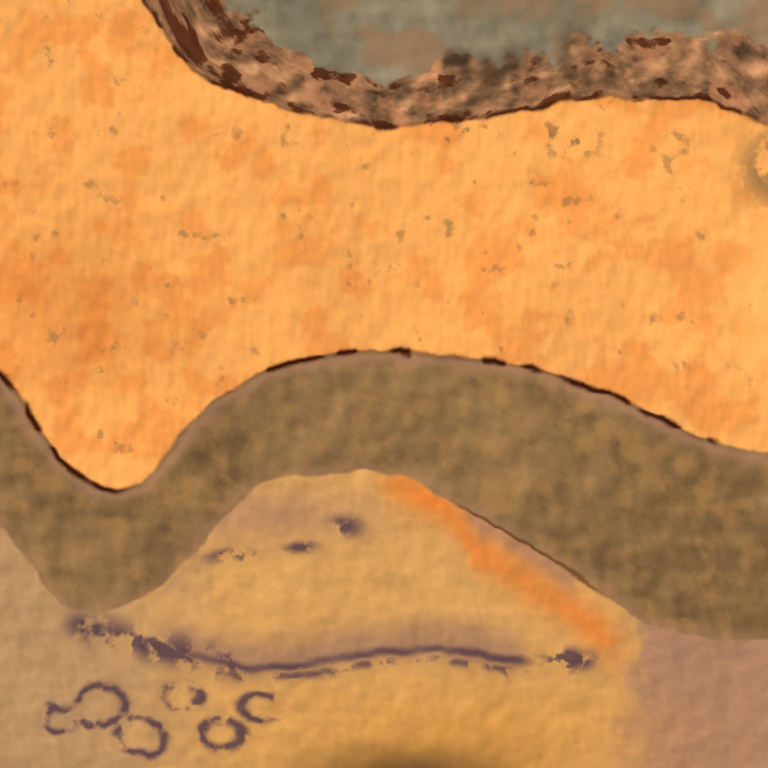
A Shadertoy shader for this texture:

```glsl
#define SAND vec3(.985, .67, .35)
#define BAND vec3(.54, .41, .26)
#define ROCK vec3(.62, .44, .3)
#define SLATE vec3(.54, .49, .39)
#define OCHRE vec3(.86, .63, .36)
#define MAUVE vec3(.7, .51, .39)
#define PURPLE vec3(.36, .26, .28)
#define CRACK vec3(.22, .09, .04)
#define ROUGHNESS .012
#define KNOTS 13

// Heights of the region borders at evenly spaced x
const float rockBase[KNOTS] = float[](1.195, 1.13, 1.026, .911, .87, .848, .835, .842, .853, .872, .872, .87, .837);
const float slateBase[KNOTS] = float[](1.3, 1.25, 1.15, 1.04, .96, .928, .902, .915, .935, .938, .945, .954, .935);
const float bandTop[KNOTS] = float[](.512, .398, .362, .451, .512, .534, .544, .538, .526, .503, .469, .427, .41);
const float bandBase[KNOTS] = float[](.31, .212, .21, .277, .368, .379, .385, .35, .303, .251, .193, .169, .169);
const float vein[KNOTS] = float[](.21, .19, .167, .147, .13, .139, .151, .156, .141, .135, .147, .15, .15);

float hash(vec2 p) {
  return fract(sin(dot(p, vec2(127.1, 311.7))) * 43758.5);
}

float noise(vec2 p) {
  vec2 i = floor(p), f = fract(p);
  f = f * f * (3. - 2. * f);
  return mix(mix(hash(i), hash(i + vec2(1, 0)), f.x),
             mix(hash(i + vec2(0, 1)), hash(i + 1.), f.x), f.y);
}

float fbm(vec2 p) {
  float sum = 0., amp = .53;
  for (int i = 0; i < 4; i++) {
    sum += amp * noise(p);
    p = mat2(1.6, 1.2, -1.2, 1.6) * p + 7.3;
    amp *= .5;
  }
  return sum;
}

// Noise above a soft threshold
float patches(vec2 p, float low, float high) { return smoothstep(low, high, fbm(p)); }

// Noise lit from the upper left
float relief(vec2 p) { return fbm(p) - fbm(p + vec2(-.4, .4)); }

// Catmull-Rom curve through the knots
float curve(float x, float k[KNOTS]) {
  float s = clamp(x, 0., 1.) * float(KNOTS - 1);
  int i = min(int(s), KNOTS - 2);
  float t = s - float(i), a = k[i], b = k[i + 1];
  float m = .5 * (b - k[max(i - 1, 0)]), n = .5 * (k[min(i + 2, KNOTS - 1)] - a);
  return a + t * (m + t * (3. * (b - a) - 2. * m - n + t * (2. * (a - b) + m + n)));
}

// Signed distance to a border, positive above it
float gap(vec2 p, float k[KNOTS]) {
  float y = curve(p.x, k), slope = (curve(p.x + .004, k) - y) / .004;
  return (p.y - y) / sqrt(1. + slope * slope);
}

float span(float x, float a, float b) {
  return smoothstep(a - .02, a + .02, x) * smoothstep(b + .02, b - .02, x);
}

float line(float d, float width) { return exp(-d * d / (width * width)); }

float blob(vec2 p, float x, float y, float w, float h) {
  return line(p.x - x, w) * line(p.y - y, h);
}

// Row of mineral rings
float rings(vec2 p) {
  float sum = 0.;
  for (float i = 0.; i < 6.; i++) {
    vec2 q = p - vec2(.08 + .052 * i, .066 + .028 * sin(i * 2.6));
    sum = max(sum, line(length(q * vec2(.75, 1)) - .014 - .012 * hash(vec2(i, 3)), .0055));
  }
  return sum;
}

vec3 sandColor(vec2 p) {
  vec3 c = SAND * (.94 + .12 * fbm(p * 9.) + .16 * relief(p * vec2(75, 48)));
  c *= 1. - vec3(.03, .1, .15) * patches(p * 24., .48, .7);
  c *= 1. - vec3(.05, .11, .16) * blob(p, .07, .59, .13, .1);
  c = mix(c, vec3(1, .76, .42), .6 * blob(p, .99, .6, .04, .07));
  float specks = .45 * patches(p * 46. + 3., .7, .85);
  float marks = .75 * span(p.x, .53, .78) * span(p.y, .8, .84) * patches(p * 60., .58, .72);
  float rubble = .9 * blob(p, 1., .78, .035, .045) * patches(p * 50., .35, .6);
  return mix(c, BAND, max(max(specks, marks), rubble));
}

vec3 groundColor(vec2 uv, vec2 p, float below, float grain) {
  vec3 c = mix(vec3(.75, .57, .39), OCHRE, smoothstep(.15, .38, p.x + .1 * grain));
  c = mix(c, MAUVE, .7 * blob(p, .34, .33, .13, .035));
  // Pale shelf and orange rim
  c = mix(c, MAUVE, .9 * span(p.x, .6, .75) * line(below - .01, .015));
  float edge = below - mix(.012, .042, smoothstep(.58, .63, p.x));
  c = mix(c, vec3(.9, .52, .23), span(p.x, .5, .81) * line(edge, .024) * (.6 + .6 * grain));
  c = mix(c, MAUVE, smoothstep(.79, .85, p.x + .1 * (grain - .5)));
  // Yellow mound with a dark heart
  c = mix(c, vec3(.85, .59, .28), .9 * blob(p, .59, .03, .22, .075));
  c = mix(c, vec3(.34, .24, .13), .8 * blob(p, .53, -.01, .12, .033));
  // Long vein, its halo, clumps and rings
  float d = gap(p, vein), clump = fbm(uv * 55.), ragged = smoothstep(.38, .62, clump);
  c = mix(c, MAUVE * .94, .8 * span(p.x, .22, .68) * line(d - .012, .025));
  float seam = span(p.x, .24, .69) * max(line(d, .006) * (.45 + .7 * clump), .75 * line(d + .014, .006) * ragged);
  float clumps = span(p.x, .09, .32) * line(d, .018) + 1.5 * blob(p, .74, .14, .033, .013)
    + blob(p, .3, .275, .035, .009) + blob(p, .45, .315, .022, .014) + blob(p, .39, .287, .018, .007);
  float loops = rings(p + .6 * (p - uv)) * smoothstep(.28, .6, clump);
  c = mix(c, PURPLE, min(max(max(seam, loops), ragged * clumps), .9));
  return c * (.94 + .1 * grain + .16 * relief(uv * 55.));
}

void mainImage(out vec4 fragColor, in vec2 fragCoord) {
  vec2 uv = fragCoord / iResolution.xy;
  float aa = 1.5 / iResolution.y + .001, grain = fbm(uv * 34.);
  vec2 p = uv + ROUGHNESS * (vec2(grain, fbm(uv * 34. + 19.)) - .5);
  float rock = gap(p, rockBase), top = gap(p, bandTop), base = gap(p, bandBase);
  float slate = gap(p, slateBase) + .07 * (fbm(uv * 24.) - .5);

  // Ground, olive band and sand
  vec3 color = groundColor(uv, p, -base, grain);
  vec3 band = BAND * (.8 + .38 * fbm(uv * 14.) + .38 * relief(uv * 38.));
  band = mix(band, vec3(.7, .51, .29), .55 * patches(uv * 38. + 8., .45, .8));
  band = mix(band, MAUVE, .6 * line(top + .008, .009) + .35 * line(base, .014));
  color = mix(color, band, smoothstep(-aa, aa, base));
  color = mix(color, CRACK, .5 * line(base, .0025) * span(p.x, .6, .78));
  color = mix(color, sandColor(uv), smoothstep(-aa, aa, top));
  float broken = .25 + .75 * smoothstep(.35, .6, noise(uv * 42.));
  float fade = (1. - .8 * span(p.x, .16, .31)) * smoothstep(.95, .92, p.x);
  color = mix(color, CRACK, broken * fade * line(top, .0022 + .0018 * broken));

  // Craggy cliff with slate above
  vec2 strata = vec2(uv.x * 36., rock * 55.);
  vec3 cliff = ROCK * (.7 + .5 * grain + 1.1 * relief(strata));
  cliff = mix(cliff, vec3(.8, .52, .35), .5 * patches(uv * 44. + 2., .5, .75));
  cliff = mix(cliff, CRACK * 1.2, .75 * patches(strata + 11., .57, .72));
  color = mix(color, cliff, smoothstep(-aa, aa, rock));
  color = mix(color, CRACK, .85 * broken * line(rock, .003));
  vec3 plateau = SLATE * (.8 + .4 * fbm(uv * 18.) + .25 * relief(uv * 40.));
  plateau = mix(plateau, ROCK, .55 * patches(uv * 16. + 5., .48, .68));
  color = mix(color, plateau, smoothstep(-.005, .005, slate));
  float shade = span(p.x, .55, .78) * line(slate + .012, .02) * smoothstep(.2, .75, noise(uv * vec2(60, 14)));
  fragColor = vec4(mix(color, vec3(.27, .2, .14), .8 * shade), 1);
}
```
